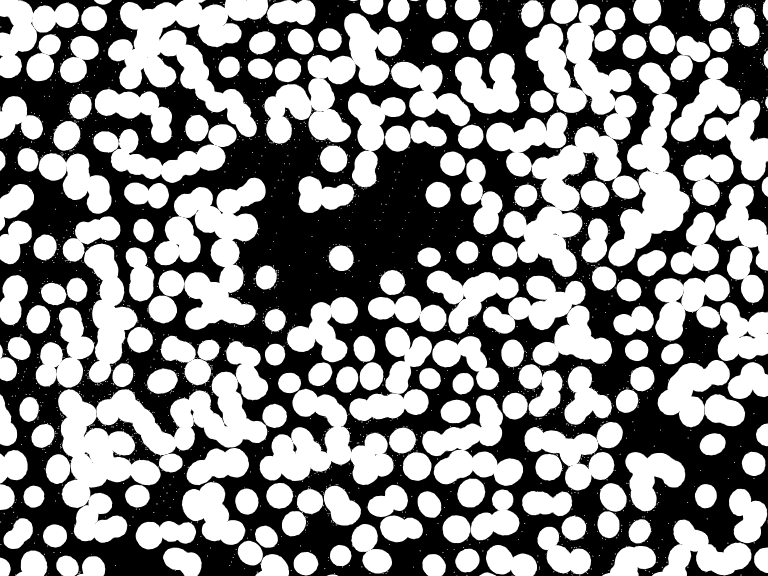
Give the GLSL for this texture, as a Shadertoy shader.

```glsl
const float SPACING = 0.053;       // mean distance between cells
const float JITTER = 0.56;         // scatter, as a share of the spacing
const float ROW_SHIFT = 0.25;      // stagger of alternate rows
const float RADIUS_MIN = 0.0182;
const float RADIUS_MAX = 0.0250;
const float STRETCH_MAX = 1.30;    // longest to shortest axis
const float PAIR_SHARE = 0.28;     // share of two-lobed cells
const float NECK_BLEND = 0.005;
const float VOID_SCALE = 6.5;      // frequency of sparse regions
const float VOID_STRENGTH = 0.62;
const float EMPTY_SHARE = 0.03;
const float ROUGHNESS = 0.0011;
const float ROUGH_SCALE = 260.0;
const float SPECK_GRID = 0.0028;
const float SPECK_RADIUS = 0.0010;
const float SPECK_REACH = 0.0055;
const vec3 BACKGROUND = vec3(0.0);
const vec3 CELL_COLOR = vec3(1.0);

float hash(vec2 p) {
    return fract(sin(dot(p, vec2(127.1, 311.7))) * 43758.5453);
}

float noise(vec2 p) {
    vec2 i = floor(p), f = fract(p);
    f = f * f * (3.0 - 2.0 * f);
    return mix(mix(hash(i), hash(i + vec2(1, 0)), f.x),
               mix(hash(i + vec2(0, 1)), hash(i + vec2(1, 1)), f.x), f.y);
}

vec2 rotate(vec2 p, float angle) {
    float c = cos(angle), s = sin(angle);
    return vec2(c * p.x + s * p.y, c * p.y - s * p.x);
}

float ellipseDistance(vec2 p, vec2 radii) {
    float k = length(p / radii);
    return k * (k - 1.0) / max(length(p / (radii * radii)), 0.001);
}

float smoothMin(float a, float b, float k) {
    float h = max(k - abs(a - b), 0.0) / k;
    return min(a, b) - 0.25 * h * h * k;
}

// One oval, or two fused ovals, around the origin
float cellDistance(vec2 p, vec2 id) {
    float radius = mix(RADIUS_MIN, RADIUS_MAX, hash(id + 11.3));
    float stretch = sqrt(mix(1.0, STRETCH_MAX, hash(id + 23.7)));
    vec2 radii = radius * vec2(stretch, 1.0 / stretch);
    float angle = 6.2832 * hash(id + 37.1);
    if (hash(id + 41.9) > PAIR_SHARE) return ellipseDistance(rotate(p, angle), radii);

    vec2 offset = rotate(vec2(radius * mix(0.45, 0.8, hash(id + 53.3)), 0.0), angle);
    float first = ellipseDistance(rotate(p - offset, angle + 1.1), radii * 0.94);
    float second = ellipseDistance(rotate(p + offset, angle - 0.7), radii * 0.98);
    return smoothMin(first, second, NECK_BLEND);
}

// Staggered, jittered grid with sparse regions
float fieldDistance(vec2 p) {
    vec2 base = floor(p / SPACING);
    float nearest = 1.0;
    for (int y = -1; y <= 1; y++)
    for (int x = -1; x <= 1; x++) {
        vec2 id = base + vec2(x, y);
        float sparse = smoothstep(0.45, 0.15, noise(id * SPACING * VOID_SCALE + 4.6));
        if (hash(id + 71.7) < EMPTY_SHARE + VOID_STRENGTH * sparse) continue;
        vec2 center = id + 0.5 + JITTER * (vec2(hash(id), hash(id + 5.9)) - 0.5);
        center.x += ROW_SHIFT * (2.0 * mod(id.y, 2.0) - 1.0);
        nearest = min(nearest, cellDistance(p - center * SPACING, id));
    }
    return nearest;
}

// Fine debris, mostly beside the cell edges
float speckMask(vec2 p, float edge, float pixel) {
    vec2 id = floor(p / SPECK_GRID);
    float patches = smoothstep(0.5, 0.8, noise(p * 9.0 + 31.0));
    float density = 0.0006 + 0.16 * patches * step(edge, SPECK_REACH);
    vec2 center = id + 0.3 + 0.4 * vec2(hash(id + 3.1), hash(id + 8.4));
    float dotDistance = length(p - center * SPECK_GRID) - SPECK_RADIUS;
    return step(hash(id + 17.0), density) * clamp(0.5 - dotDistance / pixel, 0.0, 1.0);
}

void mainImage(out vec4 fragColor, in vec2 fragCoord) {
    float pixel = 1.0 / iResolution.y;
    vec2 p = fragCoord * pixel;

    float edge = fieldDistance(p);
    edge += ROUGHNESS * (noise(p * ROUGH_SCALE) - 0.5);

    float cells = clamp(0.5 - edge / pixel, 0.0, 1.0);
    float mask = max(cells, 0.7 * speckMask(p, edge, pixel));
    fragColor = vec4(mix(BACKGROUND, CELL_COLOR, mask), 1.0);
}
```
